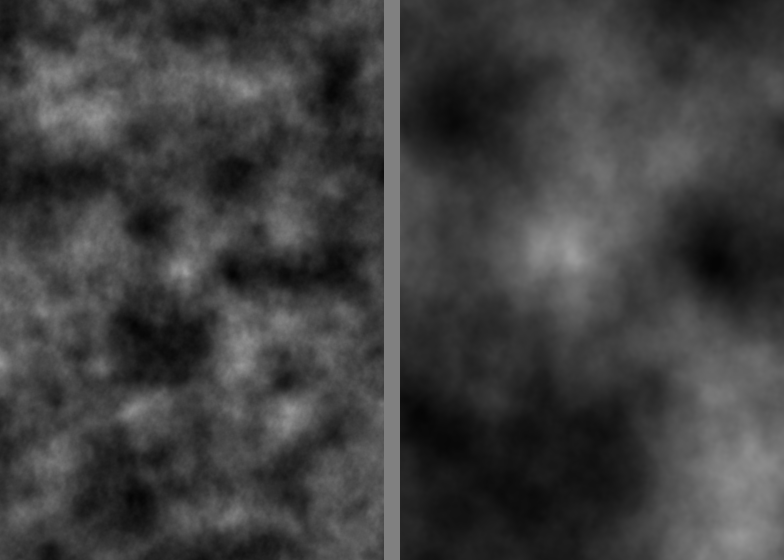
Left, the full canvas; right, a detail of the centre.
Write a WebGL 1 fragment shader that draws this texture.

```glsl
precision highp float;
// Soft dark grey smoke: fractal value noise with rotated octaves.

uniform vec2 u_resolution;

const float CELLS_ACROSS = 8.0;    // coarsest noise cells over the canvas width
const int   OCTAVES      = 6;
const float GAIN         = 0.53;   // amplitude ratio between octaves
const float LACUNARITY   = 2.0;    // frequency ratio between octaves
const float TURN         = 0.5;    // rotation per octave, in radians
const vec2  ORIGIN       = vec2(31.0, 12.0);
const vec2  OCTAVE_SHIFT = vec2(17.3, 9.1);
const vec3  MID_GREY     = vec3(0.246);
const float CONTRAST     = 0.73;
const float HIGHLIGHT    = 0.4;    // extra lift of the extremes
const float BLACK_FLOOR  = 0.02;

float hash(vec2 p) {
  return fract(sin(dot(p, vec2(127.1, 311.7))) * 43758.5453);
}

// Smoothly interpolated lattice noise in 0..1
float valueNoise(vec2 p) {
  vec2 cell = floor(p);
  vec2 f = fract(p);
  vec2 blend = f * f * (3.0 - 2.0 * f);
  float bottom = mix(hash(cell), hash(cell + vec2(1.0, 0.0)), blend.x);
  float top = mix(hash(cell + vec2(0.0, 1.0)), hash(cell + vec2(1.0, 1.0)), blend.x);
  return mix(bottom, top, blend.y);
}

// Sum of octaves, centred on zero
float smoke(vec2 p) {
  float c = cos(TURN);
  float s = sin(TURN);
  mat2 nextOctave = LACUNARITY * mat2(c, s, -s, c);
  float total = 0.0;
  float amplitude = 0.5;
  for (int i = 0; i < OCTAVES; i++) {
    total += amplitude * (valueNoise(p) - 0.5);
    p = nextOctave * p + OCTAVE_SHIFT;
    amplitude *= GAIN;
  }
  return total;
}

void main() {
  vec2 p = gl_FragCoord.xy / u_resolution.x * CELLS_ACROSS + ORIGIN;
  float density = smoke(p);
  vec3 color = MID_GREY + CONTRAST * density + HIGHLIGHT * density * density;
  gl_FragColor = vec4(max(color, BLACK_FLOOR), 1.0);
}
```
